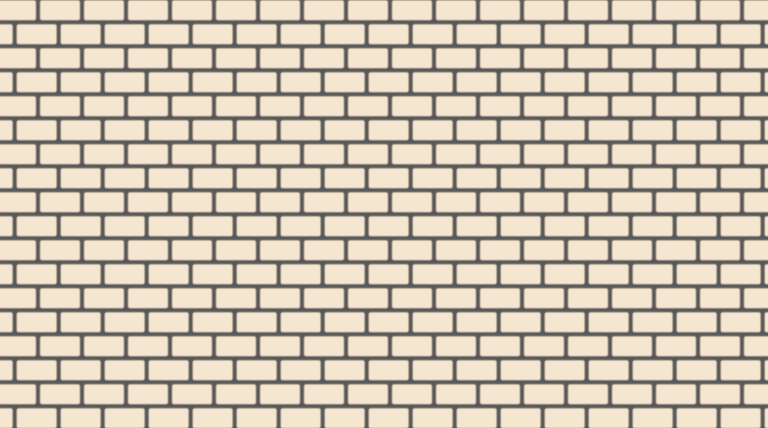
Reproduce this pattern procedurally as a Shadertoy shader.

```glsl
float roundedBox(vec2 p, vec2 halfSize, float radius) {
    vec2 d = abs(p) - halfSize + radius;
    return length(max(d, 0.0)) + min(max(d.x, d.y), 0.0) - radius;
}

void mainImage(out vec4 fragColor, in vec2 fragCoord) {
    // One unit is the height of a course; courses count down from the top
    float pixel = 32.0 / iResolution.x;
    vec2 p = vec2(fragCoord.x, iResolution.y - fragCoord.y) * pixel;
    p.y += 0.0728;

    // Running bond: odd courses shift by slightly over half a brick
    vec2 pitch = vec2(1.83333, 1.0);
    float course = floor(p.y);
    p.x -= mod(course, 2.0) < 0.5 ? 1.583 : 0.611;
    vec2 cell = (fract(p / pitch) - 0.5) * pitch;

    // Rounded bricks leave an even mortar joint with soft edges
    float brickDist = roundedBox(cell, 0.5 * pitch - 0.08333, 0.1);
    float softness = max(0.0625, pixel);
    float brick = 1.0 - smoothstep(-softness, softness, brickDist);

    vec3 mortarColor = vec3(0.35);
    vec3 brickColor = vec3(0.96, 0.90, 0.81);
    fragColor = vec4(mix(mortarColor, brickColor, brick), 1.0);
}
```
